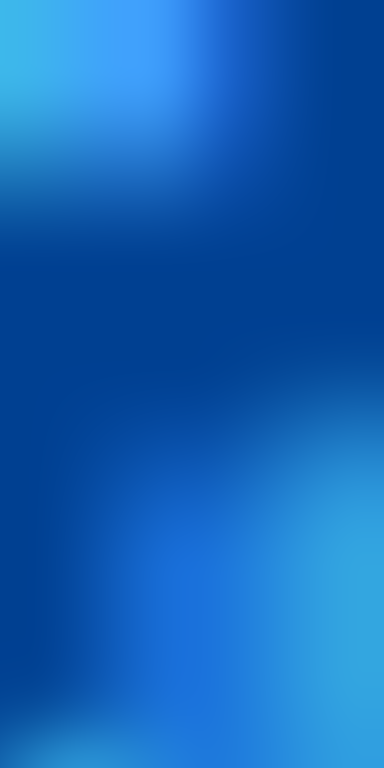
A Shadertoy shader for this background:

```glsl
// Soft blue gradient: a cyan glow at the upper left and layered glows at the lower right.

// Elliptical Gaussian falloff around a centre.
float glow(vec2 p, vec2 centre, vec2 radius) {
    vec2 d = (p - centre) / radius;
    return exp(-dot(d, d));
}

void mainImage(out vec4 fragColor, in vec2 fragCoord) {
    vec2 uv = fragCoord / iResolution.xy;

    vec3 navy = vec3(0.0, 0.25, 0.57);
    vec3 cobalt = vec3(0.10, 0.44, 0.86);
    vec3 azure = vec3(0.25, 0.63, 0.99);
    vec3 cyan = vec3(0.24, 0.72, 0.92);
    vec3 sky = vec3(0.20, 0.65, 0.88);

    // Upper-left light, shifting from cyan through azure to cobalt
    vec3 upperColor = mix(cyan, azure, smoothstep(0.0, 0.36, uv.x));
    upperColor = mix(upperColor, vec3(0.14, 0.44, 0.90), smoothstep(0.35, 0.65, uv.x));
    float upperMask = (1.0 - smoothstep(0.42, 0.90, uv.x)) * smoothstep(0.64, 0.92, uv.y);
    vec3 color = mix(navy, upperColor, upperMask);

    // Broad cobalt field rising from the lower edge
    float cobaltMask = smoothstep(0.06, 0.50, uv.x) * (1.0 - smoothstep(0.24, 0.54, uv.y));
    color = mix(color, cobalt, cobaltMask);

    // Sky-blue light along the right edge
    float skyMask = smoothstep(0.47, 0.95, uv.x) * (1.0 - smoothstep(0.25, 0.60, uv.y));
    skyMask *= mix(0.86, 1.0, smoothstep(0.0, 0.14, uv.y));
    color = mix(color, sky, skyMask);

    // Low glow on the bottom edge
    color = mix(color, sky, 0.78 * glow(uv, vec2(0.21, -0.01), vec2(0.25, 0.075)));

    fragColor = vec4(color, 1.0);
}
```
